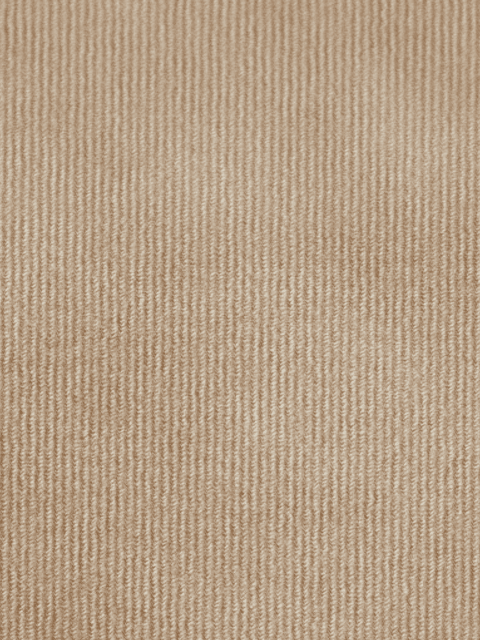
This texture is drawn by a Shadertoy shader. Its source:

```glsl
// Soft tan ribbed twill: narrow upright ribs, pale yarn beside darker tan grooves.
// Stitches climb to the right on each rib and fall back in the groove. Noise adds fibre
// grain, yarn wear and broad folds, and the weave softens toward the top.

#define RIBS 54.0          // ribs across the canvas
#define STITCHES 150.0     // stitches down the canvas
#define LEAN 0.014         // sideways drift of the ribs from bottom to top
#define SLANT 1.15         // stitches climbed per rib width
#define RIB_DEPTH 0.47     // contrast between rib and groove
#define STITCH_DEPTH 0.27  // contrast of the slanted stitches
#define GRAIN 1.25         // contrast of the fibre grain
#define MOTTLE 0.36        // contrast of the uneven yarn tone
#define FOLDS 0.62         // contrast of the broad shading
#define GROOVE_COLOR vec3(0.570, 0.428, 0.300)
#define MIDDLE_COLOR vec3(0.722, 0.632, 0.534)
#define YARN_COLOR vec3(0.845, 0.810, 0.745)

const float TAU = 6.2831853;

float hash(vec2 p) {
    return fract(sin(dot(p, vec2(127.1, 311.7))) * 43758.5453);
}

float noise(vec2 p) {
    vec2 cell = floor(p);
    vec2 f = fract(p);
    f = f * f * (3.0 - 2.0 * f);
    float low = mix(hash(cell), hash(cell + vec2(1.0, 0.0)), f.x);
    float high = mix(hash(cell + vec2(0.0, 1.0)), hash(cell + 1.0), f.x);
    return mix(low, high, f.y);
}

// Layered noise, centred on zero
float cloud(vec2 p) {
    float sum = 0.0;
    float weight = 0.5;
    for (int i = 0; i < 4; i++) {
        sum += weight * (noise(p) - 0.5);
        p = mat2(1.6, 1.2, -1.2, 1.6) * p + 7.3;
        weight *= 0.5;
    }
    return sum;
}

// Fade a wave out once it gets too fine for the pixel grid
float resolved(float cyclesPerPixel) {
    return 1.0 - smoothstep(0.35, 0.6, cyclesPerPixel);
}

// Ribs and slanted stitches, as an offset of tone
float weave(vec2 uv, float focus) {
    float wobble = 0.22 * (noise(uv * vec2(40.0, 90.0)) - 0.5);
    float x = (uv.x - LEAN * uv.y) * RIBS + wobble;

    // Stitch height climbs over the pale rib and falls back in the groove
    float across = fract(x) - 0.5;
    float ridge = clamp(across, -0.32, 0.32);
    float climb = ridge - 1.78 * (across - ridge);
    float y = uv.y * STITCHES + 0.6 * hash(vec2(floor(x), 3.0));
    y += 0.6 * (noise(uv * vec2(RIBS, 75.0)) - 0.5);
    float stitch = sin(TAU * (y - SLANT * climb));

    // Stitch ends make the rib edges jagged
    float ribWave = cos(TAU * (across + 0.05 * stitch * focus));

    // Worn places flatten the ribs and blur single stitches
    float wear = 0.6 + 0.8 * noise(uv * vec2(RIBS, 40.0));
    float ribTone = RIB_DEPTH * ribWave * wear * mix(0.7, 1.0, focus);
    float stitchTone = STITCH_DEPTH * stitch * (0.75 + 0.25 * ribWave) * focus;
    stitchTone *= 0.5 + noise(uv * vec2(80.0, 110.0) + 5.0);
    return ribTone * resolved(RIBS / iResolution.x)
         + stitchTone * resolved(STITCHES / iResolution.y);
}

void mainImage(out vec4 fragColor, in vec2 fragCoord) {
    vec2 uv = fragCoord / iResolution.xy;
    vec2 p = fragCoord / iResolution.x;
    float focus = 1.0 - 0.7 * smoothstep(0.5, 1.0, uv.y);

    // Fibre grain: two fine layers, turned against each other
    vec2 turned = vec2(0.8 * p.x + 0.6 * p.y, 0.8 * p.y - 0.6 * p.x);
    float grain = 0.55 * (noise(turned * 250.0) - 0.5)
                + 0.45 * (noise(p * 383.0 + 11.0) - 0.5);
    grain *= mix(0.3, 1.0, focus);
    float mottle = cloud(p * vec2(85.0, 62.0));

    // Broad diagonal folds and gently darker corners
    float folds = cloud(vec2(p.x - 0.5 * p.y, p.y + 0.4 * p.x) * vec2(2.6, 4.4));
    vec2 offset = uv - vec2(0.55);
    float shade = FOLDS * folds + 0.05 - 0.32 * dot(offset, offset);

    // Signed tone: groove below zero, pale yarn above
    float tone = weave(uv, focus) + GRAIN * grain + MOTTLE * mottle + shade;
    tone = clamp(tone, -1.0, 1.0);
    vec3 color = mix(MIDDLE_COLOR, GROOVE_COLOR, max(-tone, 0.0));
    color = mix(color, YARN_COLOR, max(tone, 0.0));
    fragColor = vec4(color, 1.0);
}
```
